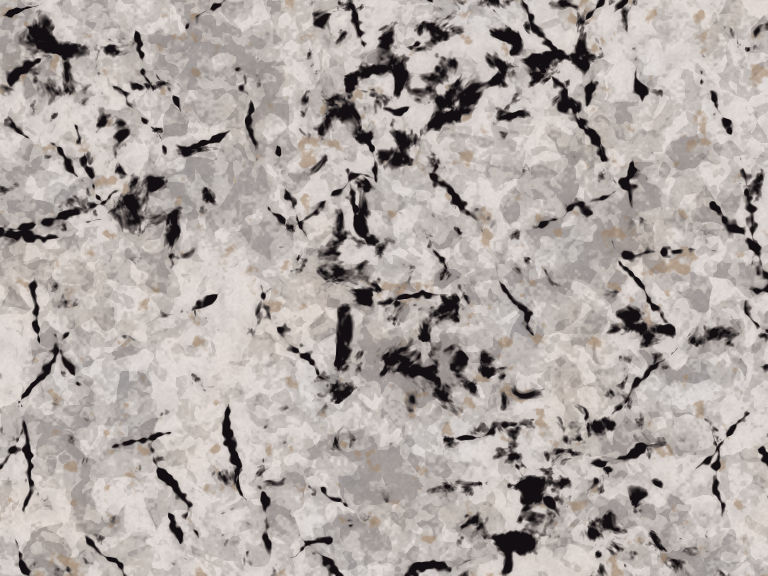
Write a WebGL 2 fragment shader that draws this texture.

```glsl
#version 300 es
precision highp float;
// Pale polished granite: cream and grey grains crossed by jagged black mineral veins.
uniform vec2 u_resolution;
out vec4 fragColor;

const vec3 CREAM = vec3(0.875, 0.845, 0.83);
const vec3 STONE = vec3(0.77, 0.74, 0.72);
const vec3 GREY = vec3(0.64, 0.61, 0.60);
const vec3 SMOKE = vec3(0.44, 0.41, 0.40);
const vec3 BLACK = vec3(0.07, 0.055, 0.065);
const vec3 RUST = vec3(0.62, 0.50, 0.38);

float hash(vec2 p) {
    return fract(sin(dot(p, vec2(127.1, 311.7))) * 43758.5);
}

vec2 hash2(vec2 p) {
    return vec2(hash(p), hash(p + 37.3));
}

float noise(vec2 p) {
    vec2 i = floor(p), f = fract(p);
    f = f * f * (3.0 - 2.0 * f);
    return mix(mix(hash(i), hash(i + vec2(1, 0)), f.x),
               mix(hash(i + vec2(0, 1)), hash(i + vec2(1, 1)), f.x), f.y);
}

float fbm(vec2 p) {
    float sum = 0.0, amp = 0.533;
    for (int i = 0; i < 4; i++) {
        sum += amp * noise(p);
        p = mat2(1.6, 1.2, -1.2, 1.6) * p + 7.3;
        amp *= 0.5;
    }
    return sum;
}

vec2 warp(vec2 p, float freq, float amp) {
    return p + amp * (vec2(noise(p * freq), noise(p * freq + 51.7)) - 0.5);
}

// Random shade per crystal, blended narrowly across the cell borders
float grains(vec2 p, float size) {
    p /= size;
    vec2 cell = floor(p);
    float sum = 0.0, total = 0.0;
    for (int y = -1; y <= 1; y++)
    for (int x = -1; x <= 1; x++) {
        vec2 id = cell + vec2(x, y);
        vec2 d = id + hash2(id) - p;
        float weight = exp(-35.0 * dot(d, d));
        sum += weight * hash(id + 11.9);
        total += weight;
    }
    return sum / max(total, 1e-30);
}

// Signed depth inside scattered tapering streaks, positive within
float streaks(vec2 p, float size, float density, float width, float seed) {
    vec2 cell = floor(p / size);
    float depth = -0.1;
    for (int y = -1; y <= 1; y++)
    for (int x = -1; x <= 1; x++) {
        vec2 id = cell + vec2(x, y);
        vec2 key = id + seed;
        if (hash(key + 5.1) > density) continue;
        vec2 d = p - (id + hash2(key)) * size;
        float spread = hash(key + 9.4) - 0.5;
        float angle = hash(key + 2.6) < 0.64 ? 1.95 + 0.8 * spread : 0.4 + 1.1 * spread;
        vec2 dir = vec2(cos(angle), sin(angle));
        float along = dot(d, dir) / (size * mix(0.16, 0.62, hash(key + 14.2)));
        float across = abs(dot(d, vec2(-dir.y, dir.x)));
        float halfWidth = width * mix(0.65, 1.35, hash(key + 21.8));
        depth = max(depth, halfWidth * (1.0 - along * along) - across);
    }
    return depth;
}

// Grain shades, cloudy patches and a few rusty stains
vec3 stone(vec2 p) {
    vec2 q = warp(warp(p, 28.0, 0.022), 85.0, 0.009);
    float shade = 0.5 + 0.40 * (grains(q, 0.042) - 0.5)
                + 0.32 * (grains(q + 3.7, 0.018) - 0.5)
                + 0.75 * (fbm(p * 4.0 + 2.4) - 0.5)
                + 0.20 * (noise(p * 170.0) - 0.5);
    vec3 color = mix(GREY, STONE, smoothstep(0.20, 0.40, shade));
    color = mix(color, CREAM, smoothstep(0.43, 0.62, shade));
    color += vec3(0.03, 0.0, -0.035) * (fbm(p * 9.0 + 17.0) - 0.5);
    color += 0.04 * (noise(p * 240.0) - 0.5);
    float stain = smoothstep(0.68, 0.80, fbm(p * 32.0 + 40.0));
    return mix(color, RUST, 0.55 * stain);
}

// Frayed veins joined with speckled mineral clusters
float mineral(vec2 p) {
    vec2 q = warp(warp(p, 9.0, 0.035), 32.0, 0.018);
    float fray = 0.012 * (noise(p * 105.0) - 0.5) + 0.011 * (noise(p * 46.0 + 8.0) - 0.5);
    float veins = max(streaks(q, 0.13, 0.68, 0.0052, 3.0),
                      streaks(q, 0.34, 0.60, 0.0056, 70.0));
    float region = smoothstep(0.50, 0.70, fbm(p * 3.6 + 12.6));
    float speckle = 0.035 * (fbm(q * 34.0 + 6.0) - mix(0.80, 0.58, region));
    return max(veins + fray, speckle);
}

void main() {
    vec2 p = gl_FragCoord.xy / u_resolution.y;
    float depth = mineral(p);
    vec3 color = stone(p);
    color *= 1.0 - 0.07 * smoothstep(-0.014, 0.0, depth);
    color = mix(color, SMOKE, smoothstep(-0.0022, 0.0008, depth));
    color = mix(color, BLACK, smoothstep(-0.0002, 0.0034, depth));
    fragColor = vec4(color, 1.0);
}
```
